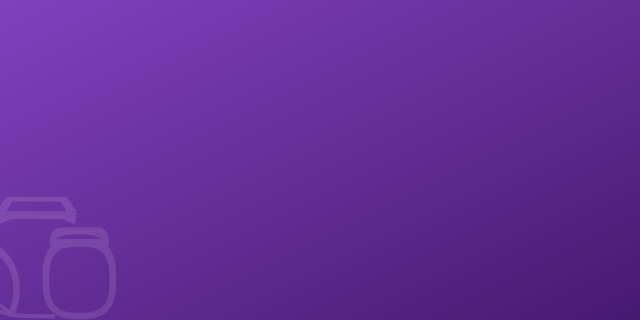
Write a WebGL 2 fragment shader that draws this background.

```glsl
#version 300 es
precision highp float;
// Diagonal violet gradient with two pale outlined jars in the lower left corner.

uniform vec2 u_resolution;
out vec4 fragColor;

const vec3 LIGHT_VIOLET = vec3(0.503, 0.257, 0.740);
const vec3 DEEP_VIOLET = vec3(0.277, 0.100, 0.444);
const vec3 JAR_TINT = vec3(1.0);
const float JAR_OPACITY = 0.115;

// Lengths below are percentages of the canvas height.
const vec2 SMALL_JAR = vec2(24.8, 12.9);
const vec2 SMALL_JAR_SIZE = vec2(11.5, 12.7);
const vec2 SMALL_JAR_HOLLOW = vec2(9.4, 10.3);
const vec2 LARGE_JAR = vec2(-6.0, 9.5);
const vec2 LARGE_JAR_SIZE = vec2(12.2, 15.4);
const vec2 LARGE_JAR_HOLLOW = vec2(10.2, 12.7);
const float LARGE_LID_X = 11.4;
const float LARGE_LID_Y = 33.9;

// Approximate distance to a superellipse; larger powers are squarer.
float superellipse(vec2 p, vec2 radius, float power) {
    vec2 q = pow(abs(p) / radius, vec2(power));
    return (pow(q.x + q.y, 1.0 / power) - 1.0) * min(radius.x, radius.y);
}

// Upright trapezoid with its base centred on the origin.
float trapezoid(vec2 p, float baseHalf, float topHalf, float height, float corner) {
    vec2 normal = normalize(vec2(height, baseHalf - topHalf));
    float side = dot(vec2(abs(p.x) - baseHalf, p.y), normal);
    float cap = abs(p.y - 0.5 * height) - 0.5 * height;
    vec2 d = vec2(side, cap) + corner;
    return min(max(d.x, d.y), 0.0) + length(max(d, 0.0)) - corner;
}

float segment(vec2 p, vec2 a, vec2 b, float halfWidth) {
    vec2 along = b - a;
    float t = clamp(dot(p - a, along) / dot(along, along), 0.0, 1.0);
    return length(p - a - along * t) - halfWidth;
}

float smallJar(vec2 p) {
    vec2 q = p - SMALL_JAR;
    float body = superellipse(q, SMALL_JAR_SIZE, 2.8);
    float lid = trapezoid(q - vec2(0.0, 9.6), 9.9, 8.2, 6.4, 2.2);
    float hollow = superellipse(q + vec2(0.0, 0.3), SMALL_JAR_HOLLOW, 3.0);
    vec2 slot = q - vec2(-0.2, 12.4);
    float lidHollow = max(superellipse(slot, vec2(6.9, 1.5), 2.0), -slot.y);
    return max(min(body, lid), -min(hollow, lidHollow));
}

float largeJar(vec2 p) {
    // Lid: sloping shoulders over a rim whose ends droop.
    vec2 q = p - vec2(LARGE_LID_X, LARGE_LID_Y);
    float droop = 1.4 * smoothstep(7.5, 12.0, abs(q.x));
    float shoulders = trapezoid(q, 12.6, 9.4, 4.6, 0.3);
    float rim = trapezoid(q + vec2(0.0, 2.4 + droop), 12.1, 12.6, 3.6, 0.3);
    float hollow = trapezoid(q, 9.5, 7.6, 3.1, 0.6);
    float lid = max(min(shoulders, rim), -hollow);

    // Rounded side, inner crease and wavy foot.
    vec2 b = p - LARGE_JAR;
    float wall = max(superellipse(b, LARGE_JAR_SIZE, 2.0),
                     -superellipse(b, LARGE_JAR_HOLLOW, 2.0));
    wall = max(wall, 1.8 - p.y);
    float crease = segment(p, vec2(-1.0, 5.4), vec2(3.4, 2.1), 0.6);
    float footLine = 1.1 + 1.5 * exp(-max(p.x, 0.0) / 4.0);
    float foot = max(abs(p.y - footLine) - 0.65, p.x - 17.2);
    return min(lid, min(wall, min(crease, foot)));
}

void main() {
    vec2 uv = gl_FragCoord.xy / u_resolution;
    vec2 p = 100.0 * gl_FragCoord.xy / u_resolution.y;
    float pixel = 100.0 / u_resolution.y;

    // Corner to corner gradient.
    vec3 color = mix(LIGHT_VIOLET, DEEP_VIOLET, 0.5 * (uv.x + 1.0 - uv.y));

    // Both outlines share one translucent layer.
    float jars = min(smallJar(p), largeJar(p));
    float coverage = clamp(0.5 - jars / pixel, 0.0, 1.0);
    color = mix(color, JAR_TINT, JAR_OPACITY * coverage);

    fragColor = vec4(color, 1.0);
}
```
